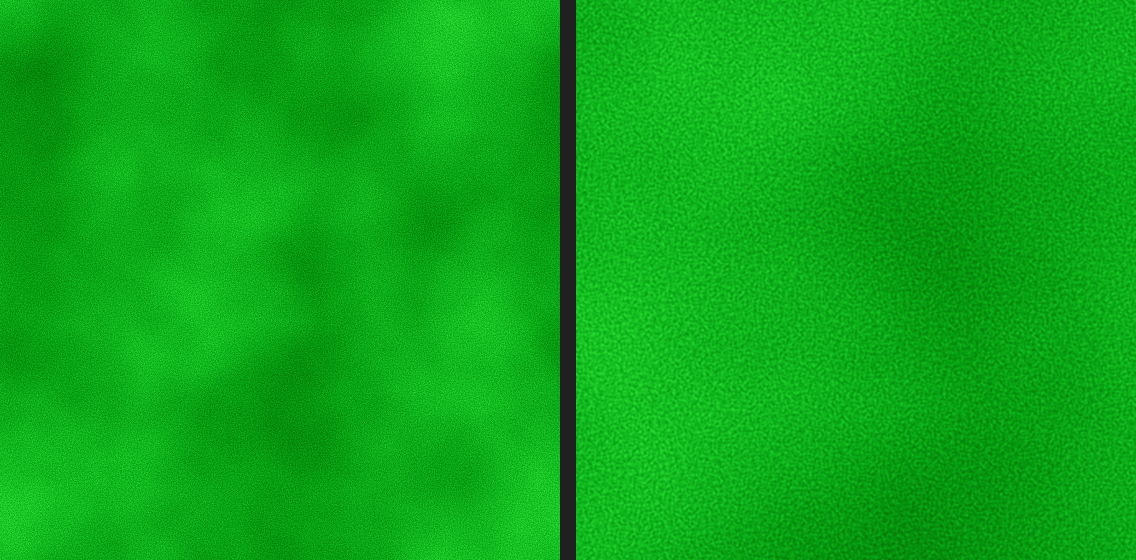
Left, the full canvas; right, a detail of the centre.
This texture is drawn by a WebGL 2 fragment shader. Its source:

```glsl
#version 300 es
precision highp float;
precision highp int;
// Soft green clouds under a fine, even grain, tiling in both directions.
// Pairs of wrapped gradient noise give the clouds (summed octaves) and grain;
// their sum picks a shade on a curved ramp from dark to light green.

uniform vec2 u_resolution;
out vec4 fragColor;

const int CLOUD_CELLS = 3;         // largest cloud cells across the tile
const int CLOUD_OCTAVES = 4;
const float CLOUD_GAIN = 0.48;     // strength of each octave against the last
const float CLOUD_CONTRAST = 1.27;
const int CLOUD_SEED = 5;
const int GRAIN_CELLS = 512;       // grain cells across the tile
const float GRAIN_SHIFT = 0.75;    // keeps samples off the cell centres
const float GRAIN_CONTRAST = 1.3;
const int GRAIN_SEED = 31;
const int PAIR_SEED = 50;          // seed step to the second noise of a pair
const float BRIGHTNESS = 0.05;     // shift along the shade ramp
const vec3 MID_GREEN = vec3(0.04, 0.66, 0.09);
const vec3 RAMP_SLOPE = vec3(0.035, 0.10, 0.045);
const vec3 RAMP_CURVE = vec3(0.015, 0.0, 0.005);
const float TAU = 6.28319;

// Integer hash of a cell and a seed, from 0 to 1
float hash(ivec2 cell, int seed) {
    uvec2 v = uvec2(cell + ivec2(seed * 37, seed * 101)) * 1664525u + 12345u;
    v.x += v.y * 1664525u;
    v.y += v.x * 1664525u;
    v ^= v >> 16u;
    v.x += v.y * 1664525u;
    v.y += v.x * 1664525u;
    v ^= v >> 16u;
    return float(v.x & 65535u) / 65536.0;
}

// Slope of one lattice corner, wrapped to the period, along the given offset
float cornerSlope(ivec2 corner, vec2 offset, int period, int seed) {
    float angle = TAU * hash(corner % period, seed);
    return dot(vec2(cos(angle), sin(angle)), offset);
}

// Gradient noise that repeats after a whole number of cells (p >= 0)
float gradientNoise(vec2 p, int period, int seed) {
    ivec2 cell = ivec2(floor(p));
    vec2 f = fract(p);
    vec2 w = f * f * f * (f * (f * 6.0 - 15.0) + 10.0);
    float a = cornerSlope(cell, f, period, seed);
    float b = cornerSlope(cell + ivec2(1, 0), f - vec2(1, 0), period, seed);
    float c = cornerSlope(cell + ivec2(0, 1), f - vec2(0, 1), period, seed);
    float d = cornerSlope(cell + ivec2(1, 1), f - vec2(1, 1), period, seed);
    return mix(mix(a, b, w.x), mix(c, d, w.x), w.y);
}

// Two noises half a cell apart, which hide each other's lattice
float pairedNoise(vec2 p, int period, int seed) {
    return gradientNoise(p, period, seed)
         + gradientNoise(p + 0.5, period, seed + PAIR_SEED);
}

// Octaves of cloud, each shifted so that their lattices do not line up
float clouds(vec2 uv) {
    float sum = 0.0;
    float strength = 1.0;
    int cells = CLOUD_CELLS;
    for (int i = 0; i < CLOUD_OCTAVES; i++) {
        vec2 shift = vec2(0.37, 0.61) * float(i + 1);
        sum += strength * pairedNoise(uv * float(cells) + shift, cells, CLOUD_SEED + i);
        strength *= CLOUD_GAIN;
        cells *= 2;
    }
    return sum;
}

float grain(vec2 uv) {
    return pairedNoise(uv * float(GRAIN_CELLS) + GRAIN_SHIFT, GRAIN_CELLS, GRAIN_SEED);
}

void main() {
    vec2 uv = gl_FragCoord.xy / u_resolution;
    float shade = BRIGHTNESS + CLOUD_CONTRAST * clouds(uv) + GRAIN_CONTRAST * grain(uv);
    vec3 color = MID_GREEN + RAMP_SLOPE * shade + RAMP_CURVE * shade * shade;
    fragColor = vec4(clamp(color, 0.0, 1.0), 1.0);
}
```
